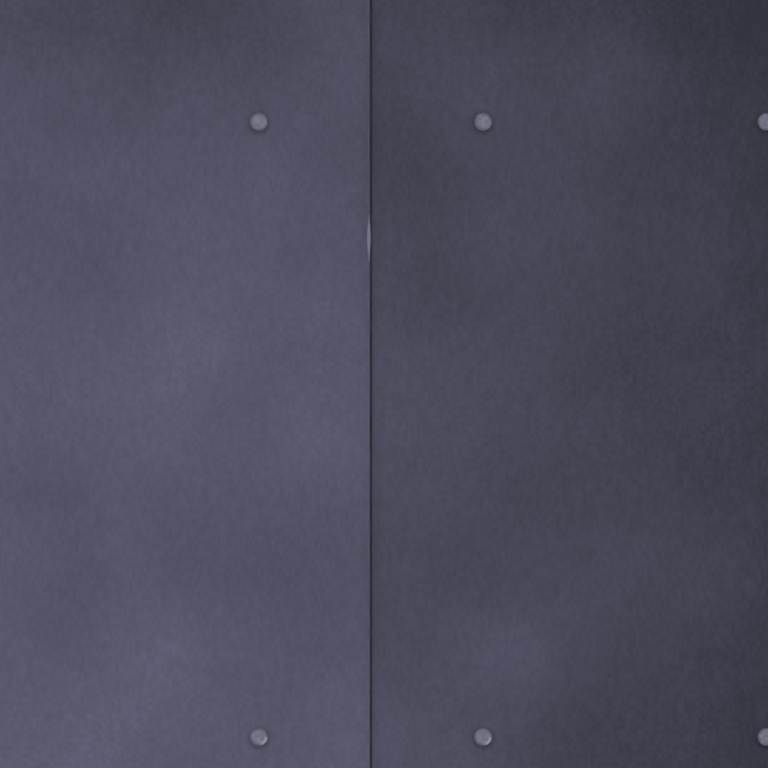
Reproduce this texture procedurally as a three.js fragment shader.

```glsl
varying vec2 vUv;

const vec3 SLATE_DARK = vec3(0.23, 0.23, 0.28);
const vec3 SLATE_LIGHT = vec3(0.35, 0.35, 0.43);
const vec3 SEAM_COLOR = vec3(0.15, 0.15, 0.18);
const vec3 CHIP_COLOR = vec3(0.52, 0.52, 0.59);
const vec3 RIVET_COLOR = vec3(0.45, 0.45, 0.52);
const vec3 GLINT_COLOR = vec3(0.68, 0.68, 0.74);

const vec2 PITCH = vec2(0.661, 0.801);  // panel width, rivet row spacing
const float SEAM_X = 0.483;
const float SEAM_HALF = 0.0015;
const float RIVET_INSET = 0.146;        // from each side of a panel
const float RIVET_ROW = 0.0405;
const float RIVET_RADIUS = 0.0115;
const float SOFT = 0.0014;
const float CLOUD_AMOUNT = 0.75;
const float GRAIN_AMOUNT = 0.17;
const float CHIP_Y = 0.69;

float hash(vec2 p) {
  vec3 q = fract(p.xyx * 0.1031);
  q += dot(q, q.yzx + 33.33);
  return fract((q.x + q.y) * q.z);
}

float noise(vec2 p) {
  vec2 i = floor(p), f = fract(p);
  f = f * f * (3.0 - 2.0 * f);
  return mix(mix(hash(i), hash(i + vec2(1.0, 0.0)), f.x),
             mix(hash(i + vec2(0.0, 1.0)), hash(i + 1.0), f.x), f.y);
}

float fbm(vec2 p) {
  float sum = 0.0, amp = 0.5;
  for (int i = 0; i < 6; i++) {
    sum += amp * noise(p);
    p = mat2(1.6, 1.2, -1.2, 1.6) * p + 17.3;
    amp *= 0.5;
  }
  return sum;
}

// Soft pale stain
float stain(vec2 p, vec2 center, vec2 size) {
  vec2 d = (p - center) / size;
  return exp(-dot(d, d));
}

// Broad light falloff, from 0 (dark slate) to 1 (light slate)
float panelTone(vec2 p) {
  float across = max(p.x - SEAM_X, 0.0) / (1.0 - SEAM_X);
  float left = 0.79 + 0.26 * (0.5 - p.y) + 0.12 * (p.x - 0.25);
  float right = 0.49 - 0.52 * pow(across, 1.8) + 0.28 * (0.5 - p.y);
  float tone = mix(left, right, smoothstep(-SOFT, SOFT, p.x - SEAM_X));
  return tone - 0.12 * smoothstep(0.88, 1.0, p.y);
}

void main() {
  vec2 p = vUv;

  // Clouded slate with fine grain
  float cloud = fbm(p * 4.0 + 40.0) - 0.5;
  float grain = noise(p * vec2(270.0, 190.0)) - 0.5;
  grain += 0.6 * (noise(p * vec2(150.0, 75.0) + 61.0) - 0.5);
  float stains = 0.20 * stain(p, vec2(0.25, 0.545), vec2(0.06, 0.05))
               + 0.16 * stain(p, vec2(0.20, 0.16), vec2(0.11, 0.09))
               + 0.20 * stain(p, vec2(0.67, 0.15), vec2(0.09, 0.07));
  stains *= 0.5 + fbm(p * 14.0 + 9.0);
  float tone = panelTone(p) + CLOUD_AMOUNT * cloud + GRAIN_AMOUNT * grain + stains;
  vec3 color = mix(SLATE_DARK, SLATE_LIGHT, clamp(tone, -0.22, 1.4));

  // Panel seam with a worn edge and a chip
  float panelX = mod(p.x - SEAM_X, PITCH.x);
  float seamX = panelX - PITCH.x * step(0.5 * PITCH.x, panelX);
  float wear = noise(vec2(7.0, p.y * 45.0));
  float lip = 1.0 - smoothstep(0.0, 0.003, abs(seamX + 0.003));
  color = mix(color, CHIP_COLOR, lip * 0.22 * wear);
  color *= 1.0 - 0.12 * exp(-abs(seamX) / 0.006);
  float seam = 1.0 - smoothstep(SEAM_HALF - SOFT, SEAM_HALF + SOFT, abs(seamX));
  color = mix(color, SEAM_COLOR, seam * (0.65 + 0.3 * wear));
  float chipWidth = 0.0025 * (1.0 - smoothstep(0.0, 0.036, abs(p.y - CHIP_Y)));
  float chip = 1.0 - smoothstep(chipWidth - SOFT, chipWidth + SOFT, abs(seamX + 0.0025));
  color = mix(color, CHIP_COLOR, chip * 0.7 * step(0.0001, chipWidth));

  // Rivets, mirrored about the middle of each panel
  float sideX = min(panelX, PITCH.x - panelX) - RIVET_INSET;
  float facing = panelX < 0.5 * PITCH.x ? 1.0 : -1.0;
  float row = floor((p.y - RIVET_ROW) / PITCH.y + 0.5);
  vec2 r = vec2(sideX * facing, p.y - RIVET_ROW - row * PITCH.y);
  float dist = length(r);
  float shadow = exp(-pow(length(r + vec2(0.0, 0.002)) / (RIVET_RADIUS * 1.2), 4.0));
  color *= 1.0 - 0.3 * shadow;
  float disc = 1.0 - smoothstep(RIVET_RADIUS - SOFT, RIVET_RADIUS + SOFT, dist);
  vec3 metal = RIVET_COLOR * (0.93 + 0.14 * noise(p * 240.0));
  metal *= 1.0 - 0.2 * smoothstep(0.6, 1.0, dist / RIVET_RADIUS);

  // Glint on the lower right rim, varying per rivet
  vec2 rivetId = vec2(floor((p.x - SEAM_X) / PITCH.x) * 2.0 + facing, row) + 20.0;
  float rim = smoothstep(0.55, 0.8, dist / RIVET_RADIUS);
  float toward = smoothstep(0.65, 0.98, dot(r / max(dist, 0.0001), vec2(0.8, -0.6)));
  float shine = mix(0.7, 0.15, clamp(row, 0.0, 1.0)) * (0.6 + 0.4 * hash(rivetId));
  metal = mix(metal, GLINT_COLOR, rim * toward * shine);
  color = mix(color, metal, disc);

  gl_FragColor = vec4(color, 1.0);
}
```
